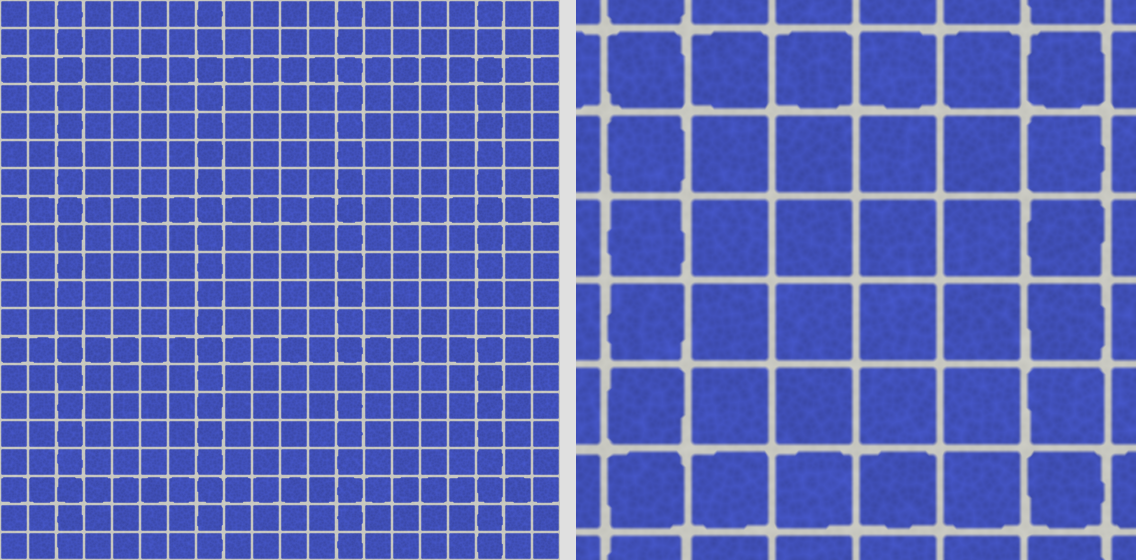
Left, the full canvas; right, a detail of the centre.
Write a three.js fragment shader that draws this texture.

```glsl
varying vec2 vUv;

vec2 hash2(vec2 p) {
  vec3 q = fract(p.xyx * vec3(0.1031, 0.1030, 0.0973));
  q += dot(q, q.yzx + 33.33);
  return fract((q.xx + q.yz) * q.zy);
}

// Distance to the nearest scattered point, wrapping after count cells
float cellular(vec2 uv, float count) {
  vec2 p = uv * count;
  vec2 cell = floor(p);
  float nearest = 2.0;
  for (int y = -1; y <= 1; y++) {
    for (int x = -1; x <= 1; x++) {
      vec2 neighbour = cell + vec2(float(x), float(y));
      vec2 point = neighbour + hash2(mod(neighbour, count) + count);
      nearest = min(nearest, length(point - p));
    }
  }
  return nearest;
}

float roundedBox(vec2 p, vec2 halfSize, float radius) {
  vec2 d = abs(p) - halfSize + radius;
  return length(max(d, 0.0)) + min(max(d.x, d.y), 0.0) - radius;
}

void main() {
  vec2 grid = vUv * 20.0;
  vec2 tile = mod(floor(grid), 20.0);
  vec2 p = fract(grid) - 0.5;

  // Ragged edges near the corners, in every fifth column and row
  vec2 worn = 1.0 - step(0.5, abs(mod(tile, 5.0) - 2.0));
  vec2 corner = tile * 2.0 + step(0.0, p);
  vec2 reach = vec2(0.46, 0.36) * hash2(corner + 7.0);
  vec2 chip = worn * smoothstep(-0.03, 0.03, abs(p.yx) - 0.5 + reach);
  vec2 halfSize = vec2(0.457) - 0.036 * chip;

  // Mottled glaze
  float grain = 0.6 * cellular(vUv, 190.0) + 0.4 * cellular(vUv, 100.0) - 0.45;
  vec2 wave = vUv * 6.28318;
  float drift = sin(wave.x * 7.0 + 2.0 * sin(wave.y * 5.0))
              * sin(wave.y * 9.0 + 2.0 * sin(wave.x * 4.0));
  float shade = 1.0 + 0.2 * grain + 0.008 * drift;
  shade += 0.025 * (hash2(tile + 61.0).x - 0.5);
  vec3 glaze = vec3(0.25, 0.31, 0.72) * shade;

  // Grout with a soft joint
  vec3 grout = vec3(0.785, 0.785, 0.755) * (1.0 + 0.06 * grain);
  float joint = smoothstep(-0.03, 0.03, roundedBox(p, halfSize, 0.05));
  gl_FragColor = vec4(mix(glaze, grout, joint), 1.0);
}
```
